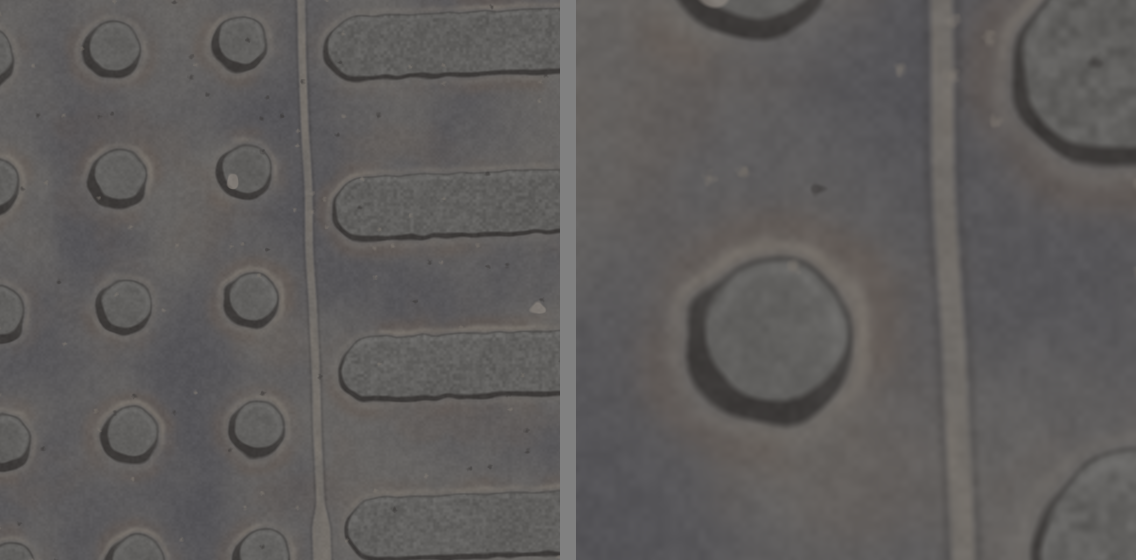
Left: the whole. Right: its middle third, enlarged.
Give the GLSL for this texture, as a three.js fragment shader.

```glsl
// Worn rubber tactile paving: a slightly skewed lattice of round studs on the left,
// a raised seam, and long round-ended bars on the right. Distance functions shape
// the relief; sine-hash noise adds dirt halos, scuffs, grain, chips and specks.

#define STUD_ORIGIN vec2(0.431, 0.072)
#define STUD_ACROSS vec2(0.2266, -0.0120)
#define STUD_DOWN vec2(0.0104, 0.2292)
#define STUD_RADIUS 0.0430
#define BAR_ORIGIN vec2(0.640, 0.083)
#define BAR_STEP vec2(0.0122, 0.2870)
#define BAR_RADIUS 0.0530
#define BAR_SLOPE 0.038
#define SEAM_X 0.537
#define SEAM_SLOPE 0.0385
#define SEAM_WIDTH 0.0065
#define SOFT 0.0030

varying vec2 vUv;

const vec3 SLATE = vec3(0.325, 0.322, 0.337);
const vec3 DUST = vec3(0.415, 0.405, 0.393);
const vec3 FACE = vec3(0.375, 0.371, 0.364);
const vec3 SHADOW = vec3(0.235, 0.225, 0.220);
const vec3 RIM = vec3(0.490, 0.465, 0.435);
const vec3 RUST = vec3(0.390, 0.340, 0.305);
const vec3 CHIP = vec3(0.540, 0.515, 0.490);

float hash(vec2 p) {
  return fract(sin(dot(p, vec2(127.1, 311.7))) * 43758.5);
}

float noise(vec2 p) {
  vec2 i = floor(p), f = fract(p);
  f = f * f * (3.0 - 2.0 * f);
  return mix(mix(hash(i), hash(i + vec2(1.0, 0.0)), f.x),
             mix(hash(i + vec2(0.0, 1.0)), hash(i + vec2(1.0)), f.x), f.y);
}

float fbm(vec2 p) {
  float sum = 0.0, amp = 0.533;
  for (int i = 0; i < 4; i++) {
    sum += amp * noise(p);
    p = mat2(1.6, 1.2, -1.2, 1.6) * p + 7.3;
    amp *= 0.5;
  }
  return sum;
}

// Ragged marks, at most one per grid cell; size is a fraction of a cell
float scatter(vec2 p, float cells, float chance, float size) {
  vec2 id = floor(p * cells);
  vec2 center = 0.3 + 0.4 * vec2(hash(id + 3.1), hash(id + 8.7));
  float ragged = size * (0.4 + 1.2 * noise(p * cells * 9.0));
  float d = length(fract(p * cells) - center) - ragged;
  return step(hash(id + 5.5), chance) * (1.0 - smoothstep(-SOFT, SOFT, d / cells));
}

// Raised form: g is the offset from its core, y runs down
vec3 raise(vec3 col, vec2 g, vec2 p, float radius, float skirt, float grain) {
  float len = length(g);
  float shade = smoothstep(-0.5, 0.9, dot(g / (len + 0.0001), vec2(-0.45, 0.89)));
  float d = len - radius + 0.005 * (noise(p * 45.0) - 0.5);
  float wall = skirt * (0.15 + 0.85 * shade) * (0.75 + 0.5 * noise(p * 30.0));
  float outer = d - wall;

  // Dirt gathered around the foot, with a thin pale rim
  float patchy = smoothstep(0.25, 0.75, fbm(p * 14.0));
  col = mix(col, DUST, 0.55 * exp(-max(outer, 0.0) * 32.0));
  col = mix(col, RUST, 0.40 * patchy * exp(-pow((outer - 0.018) / 0.014, 2.0)));
  float rim = exp(-pow((outer - 0.007) / 0.0055, 2.0));
  col = mix(col, RIM, rim * (0.2 + 0.5 * patchy) * (1.0 - 0.65 * shade));

  // Dark side wall, then the grained upper face
  vec3 side = mix(mix(SHADOW, FACE, 0.35), SHADOW, shade);
  col = mix(col, side, 1.0 - smoothstep(-SOFT, SOFT, outer));
  vec3 face = FACE + 0.035 * (fbm(p * 11.0) - 0.5) + grain * (noise(p * 170.0) - 0.5);
  face += 0.025 * exp(-pow((d + 0.006) / 0.004, 2.0)) * (1.0 - shade);
  return mix(col, face, 1.0 - smoothstep(-SOFT, SOFT, d));
}

void main() {
  vec2 p = vec2(vUv.x, 1.0 - vUv.y);

  // Mottled ground
  float mottle = smoothstep(0.22, 0.80, fbm(p * vec2(6.0, 5.0) + 2.0));
  vec3 col = mix(SLATE, DUST, mottle * 0.80);
  col = mix(col, RUST, 0.22 * smoothstep(0.58, 0.8, fbm(p * 8.0 + 31.0)));

  // Seam between the two fields, flared near the bottom
  float seam = p.x - SEAM_X - SEAM_SLOPE * p.y + 0.004 * (noise(vec2(p.y * 9.0, 4.0)) - 0.5);
  float halfWidth = SEAM_WIDTH + 0.009 * smoothstep(0.89, 0.95, p.y);
  float ridge = 1.0 - smoothstep(-SOFT, SOFT, abs(seam) - halfWidth);

  if (seam < 0.0) {
    // Nearest stud in the skewed lattice
    vec2 q = p - STUD_ORIGIN, a = STUD_ACROSS, b = STUD_DOWN;
    vec2 id = vec2(q.x * b.y - q.y * b.x, a.x * q.y - a.y * q.x) / (a.x * b.y - a.y * b.x);
    id = floor(id + 0.5);
    id.x = min(id.x, 0.0);
    float size = STUD_RADIUS * (0.97 + 0.06 * hash(id));
    col = raise(col, q - id.x * a - id.y * b, p, size, 0.016, 0.025);
  } else {
    // Nearest bar, open to the right
    vec2 r = p - BAR_ORIGIN;
    r.y += BAR_SLOPE * r.x;
    r -= BAR_STEP * floor(r.y / BAR_STEP.y + 0.5);
    col = raise(col, vec2(min(r.x, 0.0), r.y), p, BAR_RADIUS, 0.009, 0.060);
  }

  col = mix(col, SHADOW, 0.22 * exp(-pow((abs(seam) - halfWidth - 0.003) / 0.003, 2.0)));
  col = mix(col, mix(DUST, RIM, 0.25 + 0.6 * noise(p * vec2(90.0, 25.0))), ridge * 0.85);

  // Chips, specks and fine grain
  col = mix(col, CHIP, 0.75 * scatter(p, 8.0, 0.07, 0.10));
  col = mix(col, RIM, 0.60 * scatter(p + 0.37, 34.0, 0.05, 0.10));
  col = mix(col, SHADOW, 0.60 * scatter(p + 0.71, 30.0, 0.04, 0.10));
  col += 0.022 * (noise(p * 110.0) - 0.5) + 0.020 * (noise(p * 240.0) - 0.5);
  gl_FragColor = vec4(col, 1.0);
}
```
